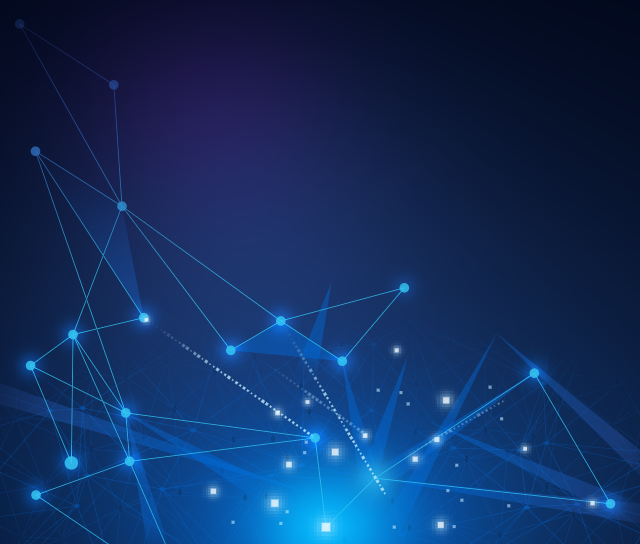
Give the GLSL for this background, as a Shadertoy shader.

```glsl
const vec3 NIGHT = vec3(0, .02, .09);
const vec3 NAVY = vec3(.07, .16, .32);
const vec3 INDIGO = vec3(.13, .23, .46);
const vec3 VIOLET = vec3(.08, 0, .08);
const vec3 AZURE = vec3(0, .42, .86);
const vec3 CYAN = vec3(.2, .78, .95);
const vec3 DUSK = vec3(.16, .32, .65);
const vec3 ICE = vec3(.75, .92, 1);
const float CENTER_X = .589;
const float LINE_HALF = .0007;
const float NODE_RADIUS = .0088;
const float BEAM_HALF = .019;
const float BEAD_STEP = .0085;

const vec2 NODES[22] = vec2[](
  vec2(.037, .956), vec2(.21, .844), vec2(.066, .722), vec2(.225, .621),
  vec2(.265, .416), vec2(.135, .385), vec2(.057, .328), vec2(.232, .241),
  vec2(.132, .149), vec2(.239, .152), vec2(.067, .09), vec2(.425, .356),
  vec2(.517, .41), vec2(.63, .336), vec2(.744, .471), vec2(.58, .195),
  vec2(.983, .314), vec2(1.123, .074), vec2(.69, .121), vec2(.6, .031),
  vec2(.307, -.005), vec2(.207, -.005));
// One continuous walk over the nodes
const int WALK[38] = int[](3, 0, 1, 3, 2, 4, 5, 3, 12, 14, 13, 12, 11, 3, 2, 7, 5, 6, 8,
  5, 9, 7, 6, 7, 15, 9, 10, 21, 10, 9, 20, 9, 15, 19, 18, 16, 17, 18);
// Apex and far end of each widening beam
const vec4 BEAMS[11] = vec4[](
  vec4(.58, .09, -.02, .283), vec4(.61, .481, .565, .32), vec4(.232, .241, .48, .1),
  vec4(.232, .241, .29, 0), vec4(.914, .387, .72, .03), vec4(.914, .387, 1.2, .13),
  vec4(.75, .345, .67, .1), vec4(.983, .314, .7, .12), vec4(.79, .225, 1.15, .065),
  vec4(.69, .121, 1.2, .053), vec4(.63, .336, .68, .12));
const vec4 STRANDS[4] = vec4[](
  vec4(.265, .416, .58, .195), vec4(.517, .41, .71, .09),
  vec4(.483, .337, .675, .2), vec4(.736, .156, .93, .265));
// Sparkles, largest first
const vec2 SPARKS[16] = vec2[](
  vec2(.6, .031), vec2(.506, .075), vec2(.617, .169), vec2(.821, .264),
  vec2(.811, .035), vec2(.532, .146), vec2(.393, .097), vec2(.764, .156),
  vec2(.804, .192), vec2(.511, .241), vec2(.672, .199), vec2(1.09, .075),
  vec2(.73, .356), vec2(.966, .175), vec2(.566, .261), vec2(.27, .412));

float px;

vec2 hash2(vec2 p) {
  vec3 q = fract(p.xyx * vec3(.1031, .103, .0973));
  q += dot(q, q.yzx + 33.33);
  return fract((q.xx + q.yz) * q.zy);
}

float gradientNoise(vec2 p) {
  vec2 i = floor(p), f = p - i, u = f * f * (3. - 2. * f);
  vec4 n;
  for (int k = 0; k < 4; k++) {
    vec2 o = vec2(k & 1, k >> 1);
    n[k] = dot(hash2(i + o) * 2. - 1., f - o);
  }
  return mix(mix(n.x, n.y, u.x), mix(n.z, n.w, u.x), u.y);
}

float glow(vec2 p, vec2 center, vec2 size) {
  vec2 q = (p - center) / size;
  return exp(-dot(q, q));
}

float cover(float d) { return clamp(.5 - d / px, 0., 1.); }

float segment(vec2 p, vec2 a, vec2 b) {
  vec2 q = p - a, e = b - a;
  return length(q - e * clamp(dot(q, e) / dot(e, e), 0., 1.));
}

float edge(vec2 p, vec2 a, vec2 b) {
  vec2 e = normalize(b - a), q = p - a;
  return e.y * q.x - e.x * q.y;
}

// Triangle with counterclockwise corners
float shard(vec2 p, vec2 a, vec2 b, vec2 c) {
  return cover(max(edge(p, a, b), max(edge(p, b, c), edge(p, c, a))));
}

float square(vec2 p, float r) { return cover(max(abs(p.x), abs(p.y)) - r); }

vec2 meshPoint(vec2 cell) { return cell + hash2(cell + 40.); }

// Jittered grid: links in x, flat knots in y
vec2 mesh(vec2 p, float scale) {
  vec2 q = p * scale, cell = floor(q), hub = meshPoint(cell), dir = vec2(1, 0);
  float link = 9., knot = length((q - hub) * vec2(1, 1.8));
  for (int k = 0; k < 4; k++) {
    vec2 turn = vec2(-dir.y, dir.x);
    vec2 a = meshPoint(cell + dir), b = meshPoint(cell + turn), c = meshPoint(cell + dir + turn);
    link = min(min(link, segment(q, a, b)), min(segment(q, hub, a), segment(q, hub, c)));
    knot = min(knot, length((q - a) * vec2(1, 1.8)));
    dir = turn;
  }
  return vec2(cover(link / scale - LINE_HALF), cover(knot / scale - .006));
}

void mainImage(out vec4 fragColor, in vec2 fragCoord) {
  px = 1. / iResolution.y;
  vec2 p = vec2(fragCoord.x - .5 * iResolution.x, fragCoord.y) * px + vec2(CENTER_X, 0);
  // Backdrop
  vec3 col = mix(NIGHT, NAVY, glow(p, vec2(.68, .15), vec2(.85, .62)));
  col = mix(col, INDIGO, .8 * glow(p, vec2(.47, .48), vec2(.36)));
  col += VIOLET * glow(p, vec2(.38, .8), vec2(.24, .2));
  col = mix(col, AZURE, .22 * glow(p, vec2(.55, .08), vec2(.6, .28)));
  col = mix(col, AZURE, .8 * glow(p, vec2(.6, .02), vec2(.28, .2)));
  // Fine mesh
  float lower = smoothstep(.45, .26, p.y + .3 * pow(abs(p.x - CENTER_X), 2.));
  lower *= .75 + .6 * gradientNoise(p * 6.);
  vec2 coarse = mesh(p, 7.), fine = mesh(p.yx + 3., 11.);
  col = mix(col, AZURE * 1.1, lower * (.34 * coarse.x + .2 * fine.x));
  col = mix(col, NAVY * .75, lower * .45 * fine.y);
  col = mix(col, AZURE, lower * .45 * coarse.y);
  // Translucent shards and beams
  col += AZURE * .2 * shard(p, NODES[2], NODES[4], NODES[3]) * smoothstep(.75, .4, p.y);
  col = mix(col, AZURE, .42 * shard(p, NODES[11], NODES[13], NODES[12]));
  vec3 tint = mix(AZURE, DUSK, smoothstep(.2, .6, abs(p.x - CENTER_X)));
  for (int i = 0; i < 11; i++) {
    vec2 a = BEAMS[i].xy, axis = BEAMS[i].zw - a;
    float t = dot(p - a, axis) / dot(axis, axis);
    float body = cover(abs(edge(p, a, a + axis)) - BEAM_HALF * t);
    col = mix(col, tint, .42 * body * step(0., t) * smoothstep(1.1, .75, t));
  }
  // Hot core
  col = mix(col, vec3(.02, .75, 1), .9 * glow(p, vec2(.6, .03), vec2(.12, .1)));
  col = mix(col, CYAN, .55 * glow(p, NODES[18], vec2(.035)));
  // Main links
  vec3 ink = mix(CYAN, DUSK, smoothstep(.4, .85, p.y));
  float fade = mix(.85, .25, smoothstep(.75, .98, p.y)), link = 9.;
  for (int i = 0; i < 37; i++) link = min(link, segment(p, NODES[WALK[i]], NODES[WALK[i + 1]]));
  col = mix(col, ink, fade * cover(link - LINE_HALF));
  // Beaded strands
  for (int i = 0; i < 4; i++) {
    vec2 a = STRANDS[i].xy, axis = STRANDS[i].zw - a;
    float len = length(axis), t = dot(p - a, axis) / len, id = floor(t / BEAD_STEP);
    vec2 q = vec2(t - (id + .5) * BEAD_STEP, edge(p, a, a + axis));
    float size = .0012 + .0018 * hash2(vec2(id, i)).x;
    float on = step(t, len) * smoothstep(0., .5, t / len);
    col = mix(col, ICE, on * (i < 2 ? .8 : .35) * square(q, size));
  }
  // Nodes
  for (int i = 0; i < 18; i++) {
    float d = distance(p, NODES[i]), r = NODE_RADIUS * (i == 8 ? 1.4 : 1.);
    col += AZURE * .35 * smoothstep(.55, .4, NODES[i].y) * exp(-d * d / .0005);
    col = mix(col, ink, fade * cover(d - r));
  }
  // Square sparkles and small chips
  for (int i = 0; i < 16; i++) {
    float r = mix(.013, .005, sqrt(float(i) / 16.));
    vec2 q = p - SPARKS[i], chip = vec2(.4, 0) + hash2(vec2(i, 7)) * vec2(.55, .3);
    col = mix(col, ICE, .5 * glow(floor(q / r * 2. + .5) * r * .5, vec2(0), vec2(r * 1.5)));
    col = mix(col, vec3(1), .7 * square(q, r * .6));
    col = mix(col, ICE, .6 * square(p - chip, .0028));
  }
  fragColor = vec4(clamp(col, 0., 1.), 1);
}
```
